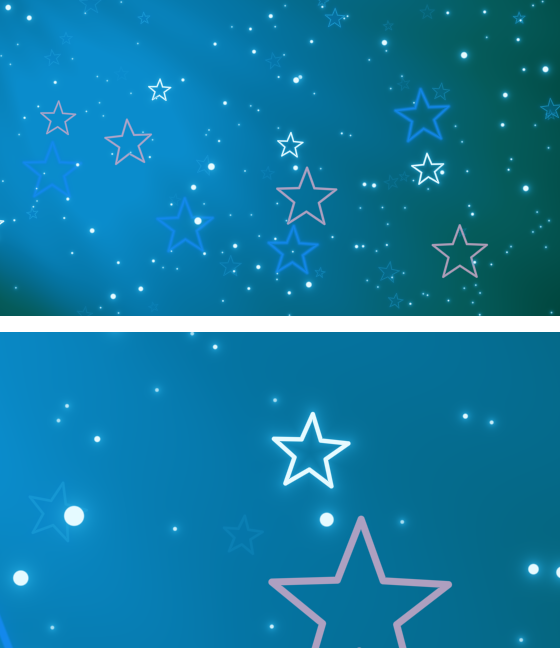
Top, the full canvas; bottom, a detail of the centre.
Write a Shadertoy shader that draws this background.

```glsl
const int DOT_COUNT = 165;
const int FAINT_COUNT = 28;
const int STAR_COUNT = 12;
const float INNER_RATIO = 0.42;

const vec3 DEEP_GREEN = vec3(0.00, 0.26, 0.22);
const vec3 TEAL = vec3(0.02, 0.36, 0.36);
const vec3 SEA = vec3(0.02, 0.41, 0.53);
const vec3 BLUE = vec3(0.02, 0.46, 0.65);
const vec3 AZURE = vec3(0.04, 0.55, 0.80);

const vec3 PINK_LINE = vec3(0.80, 0.66, 0.78);
const vec3 WHITE_LINE = vec3(0.90, 0.98, 1.00);
const vec3 BLUE_LINE = vec3(0.08, 0.54, 0.95);
const vec3 CYAN_GLOW = vec3(0.14, 0.67, 0.88);
const vec3 BLUE_GLOW = vec3(0.03, 0.50, 0.85);

const vec2 LIGHT_CENTRE = vec2(0.30, 0.58);
const vec2 RAY_SOURCE = vec2(-0.35, 1.45);

vec3 hash3(float n) {
    vec3 h = fract(n * vec3(0.1031, 0.1030, 0.0973));
    h += dot(h, h.yzx + 33.33);
    return fract((h.xxy + h.yzz) * h.zyx);
}

mat2 rotation(float a) {
    float c = cos(a), s = sin(a);
    return mat2(c, s, -s, c);
}

// Signed distance to an upright five-pointed star, negative inside.
float starDistance(vec2 p, float radius) {
    const float SECTOR = 1.256637;
    float a = atan(p.x, p.y);
    a = abs(mod(a + 0.5 * SECTOR, SECTOR) - 0.5 * SECTOR);
    vec2 q = length(p) * vec2(sin(a), cos(a));
    vec2 tip = vec2(0.0, radius);
    vec2 notch = INNER_RATIO * radius * vec2(sin(0.5 * SECTOR), cos(0.5 * SECTOR));
    vec2 edge = notch - tip;
    vec2 v = q - tip;
    vec2 away = v - edge * clamp(dot(v, edge) / dot(edge, edge), 0.0, 1.0);
    return length(away) * sign(v.y * edge.x - v.x * edge.y);
}

float stroke(float d, float halfWidth, float px) {
    return 1.0 - smoothstep(halfWidth - px, halfWidth + px, abs(d));
}

// Blue light fading to green, with slanted rays and a dim lower corner.
vec3 backdrop(vec2 p) {
    float t = 1.13 - 0.77 * length(p - LIGHT_CENTRE);
    t -= 0.60 * (1.0 - smoothstep(0.0, 0.45, p.x + 1.4 * p.y));
    vec2 ray = p - RAY_SOURCE;
    float angle = atan(ray.y, ray.x);
    t += 0.030 * sin(angle * 23.0) + 0.018 * sin(angle * 47.0 + 1.0);
    vec3 col = mix(DEEP_GREEN, TEAL, smoothstep(-0.25, 0.20, t));
    col = mix(col, SEA, clamp((t - 0.15) / 0.30, 0.0, 1.0));
    col = mix(col, BLUE, clamp((t - 0.45) / 0.25, 0.0, 1.0));
    return mix(col, AZURE, clamp((t - 0.70) / 0.25, 0.0, 1.0));
}

void mainImage(out vec4 fragColor, in vec2 fragCoord) {
    vec2 p = fragCoord / iResolution.y;
    float aspect = iResolution.x / iResolution.y;
    float px = 0.8 / iResolution.y;
    vec3 col = backdrop(p);

    // Small faint stars
    for (int i = 0; i < FAINT_COUNT; i++) {
        vec3 h = hash3(float(i) + 211.0);
        vec3 k = hash3(float(i) + 307.0);
        float radius = mix(0.014, 0.036, k.x);
        vec2 q = rotation(0.5 * (k.y - 0.5)) * (p - h.xy * vec2(aspect, 1.0));
        float d = starDistance(q, radius);
        float strength = mix(0.15, 0.65, k.z * k.z);
        col = mix(col, BLUE_GLOW, 0.45 * strength * exp(-max(d, 0.0) / 0.005));
        col = mix(col, CYAN_GLOW, strength * stroke(d, 0.0014, px));
    }

    // Large outlined stars: pink, white and blue in turn
    for (int i = 1; i <= STAR_COUNT; i++) {
        float n = float(i);
        int kind = i % 3;
        vec3 h = hash3(n + 53.0);
        vec2 place = fract(n * vec2(0.7549, 0.5698));
        place = vec2(place.x + 0.12 * (h.x - 0.5), mix(0.12, 0.72, place.y));
        vec2 q = rotation(0.16 * (h.y - 0.5)) * (p - place * vec2(aspect, 1.0));
        if (kind == 0) {
            float radius = mix(0.050, 0.112, h.z);
            float d = starDistance(q, radius);
            col = mix(col, PINK_LINE, 0.85 * stroke(d, 0.001 + 0.028 * radius, px));
        } else if (kind == 1) {
            float radius = mix(0.036, 0.078, h.z);
            float d = starDistance(q, radius);
            col = mix(col, CYAN_GLOW, 0.75 * exp(-abs(d) / 0.007));
            col = mix(col, WHITE_LINE, stroke(d, 0.0012 + 0.028 * radius, px));
        } else {
            float d = starDistance(q, mix(0.080, 0.096, h.z));
            col = mix(col, BLUE_GLOW, 0.6 * exp(-abs(d) / 0.008));
            col = mix(col, BLUE_LINE, 0.85 * stroke(d, 0.004, 2.0 * px));
        }
    }

    // Glowing dots, mostly tiny
    for (int i = 0; i < DOT_COUNT; i++) {
        vec3 h = hash3(float(i) + 601.0);
        float radius = mix(0.0019, 0.0115, pow(h.z, 6.0));
        float d = length(p - h.xy * vec2(aspect, 1.0));
        float halo = exp(-max(d - radius, 0.0) / (0.002 + 0.75 * radius));
        col = mix(col, CYAN_GLOW, 0.65 * halo);
        float core = 1.0 - smoothstep(radius - 1.2 * px, radius + 1.2 * px, d);
        col = mix(col, WHITE_LINE, mix(0.7, 1.0, smoothstep(0.2, 0.7, h.z)) * core);
    }

    fragColor = vec4(col, 1.0);
}
```
